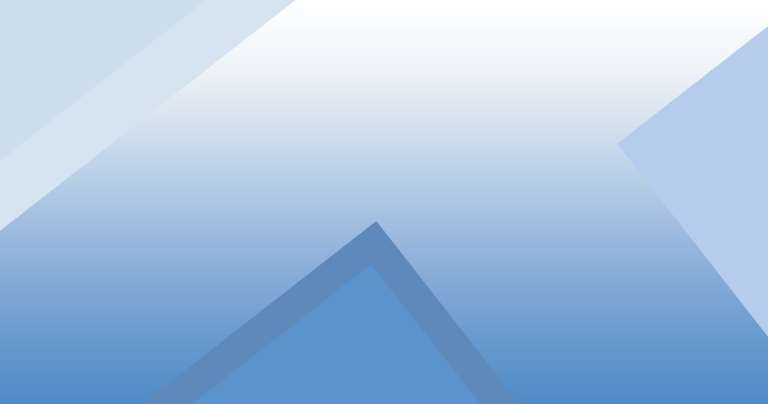
This background is drawn by a Shadertoy shader. Its source:

```glsl
const float TILT = radians(38.0);
const int STOPS = 7;

// Evenly spaced sky colours, from top to bottom
const vec3 SKY[STOPS] = vec3[STOPS](
    vec3(1.0, 1.0, 1.0),
    vec3(0.935, 0.955, 0.975),
    vec3(0.81, 0.87, 0.93),
    vec3(0.675, 0.775, 0.89),
    vec3(0.54, 0.68, 0.85),
    vec3(0.415, 0.605, 0.81),
    vec3(0.31, 0.54, 0.78));

const vec3 PALE_BAND = vec3(0.84, 0.89, 0.94);
const vec3 PALE_CORNER = vec3(0.80, 0.865, 0.93);
const vec3 LAVENDER = vec3(0.715, 0.80, 0.93);
const vec3 PEAK_RIM = vec3(0.365, 0.54, 0.735);
const vec3 PEAK_FILL = vec3(0.365, 0.575, 0.805);

vec3 skyGradient(float depth) {
    float position = clamp(depth, 0.0, 1.0) * float(STOPS - 1);
    int index = min(int(position), STOPS - 2);
    return mix(SKY[index], SKY[index + 1], position - float(index));
}

// Offset from an anchor, measured along and below the tilted axis
vec2 tiltedOffset(vec2 p, vec2 anchor, float angle) {
    vec2 along = vec2(cos(angle), sin(angle));
    vec2 below = vec2(along.y, -along.x);
    vec2 offset = p - anchor;
    return vec2(dot(offset, along), dot(offset, below));
}

// Positive inside a right-angled corner
float cornerDistance(vec2 p, vec2 apex, vec2 facing) {
    vec2 inside = tiltedOffset(p, apex, TILT) * facing;
    return min(inside.x, inside.y);
}

// Positive above a tilted line
float aboveLine(vec2 p, vec2 anchor) {
    return -tiltedOffset(p, anchor, TILT).y;
}

vec3 paint(vec3 base, vec3 colour, float dist, float pixel) {
    return mix(base, colour, clamp(dist / pixel + 0.5, 0.0, 1.0));
}

void mainImage(out vec4 fragColor, in vec2 fragCoord) {
    vec2 uv = fragCoord / iResolution.xy;
    vec2 p = uv * vec2(1.9, 1.0);
    float pixel = 1.0 / iResolution.y;

    vec3 colour = skyGradient(1.0 - uv.y);

    // Upper left bands
    colour = paint(colour, PALE_BAND, aboveLine(p, vec2(0.364, 0.713)), pixel);
    colour = paint(colour, PALE_CORNER, aboveLine(p, vec2(0.256, 0.802)), pixel);

    // Right wedge
    float wedge = cornerDistance(p, vec2(1.527, 0.644), vec2(1.0, 1.0));
    colour = paint(colour, LAVENDER, wedge, pixel);

    // Lower peak with its rim
    vec2 downward = vec2(-1.0, 1.0);
    float rim = cornerDistance(p, vec2(0.931, 0.453), downward);
    float fill = cornerDistance(p, vec2(0.918, 0.346), downward);
    colour = paint(colour, PEAK_RIM, rim, pixel);
    colour = paint(colour, PEAK_FILL, fill, pixel);

    fragColor = vec4(colour, 1.0);
}
```
